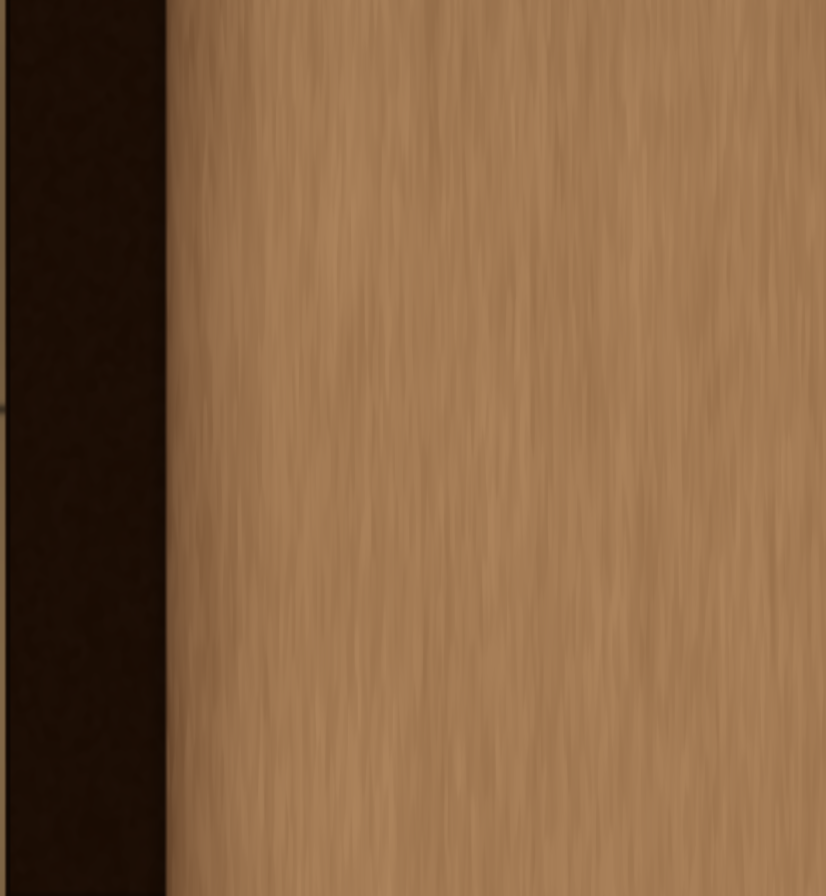
A WebGL 2 fragment shader for this texture:

```glsl
#version 300 es
precision highp float;

uniform vec2 u_resolution;
out vec4 outColor;

const vec3 WOOD = vec3(0.642, 0.482, 0.330);
const vec3 WOOD_SHADE = vec3(0.535, 0.385, 0.255);
const vec3 WOOD_EDGE = vec3(0.330, 0.215, 0.130);
const vec3 FRAME = vec3(0.108, 0.052, 0.017);
const vec3 GROOVE = vec3(0.060, 0.028, 0.010);
const vec3 SLIVER = vec3(0.500, 0.400, 0.275);

const float PANEL_X = 0.2010;
const float SLIVER_X = 0.0075;

float hash(vec2 p) {
    vec3 q = fract(p.xyx * vec3(0.1031, 0.1030, 0.0973));
    q += dot(q, q.yzx + 33.33);
    return fract((q.x + q.y) * q.z);
}

// Soft cellular noise: each cell's random tone, weighted by distance (-1 to 1).
float cellTone(vec2 p, float seed) {
    vec2 cell = floor(p);
    float total = 0.0;
    float weights = 0.0;
    for (int j = -1; j <= 1; j++) {
        for (int i = -1; i <= 1; i++) {
            vec2 id = cell + vec2(i, j);
            vec2 jitter = vec2(hash(id + seed), hash(id + seed + 17.3));
            vec2 d = id + jitter - p;
            float w = exp(-5.0 * dot(d, d));
            total += w * hash(id + seed + 41.7);
            weights += w;
        }
    }
    return 2.0 * total / weights - 1.0;
}

// Broad vertical tone changes that drift slightly along the grain.
float broadBands(vec2 uv) {
    float x = uv.x + 0.004 * sin(uv.y * 5.0 + uv.x * 9.0);
    return 0.45 * sin(x * 43.0 + 0.6)
         + 0.35 * sin(x * 91.0 + 2.1)
         + 0.20 * sin(x * 173.0 + uv.y * 1.5);
}

float grain(vec2 uv) {
    float fibres = cellTone(uv * vec2(240.0, 18.0), 3.0);
    float streaks = cellTone(uv * vec2(115.0, 4.0), 29.0);
    float patches = cellTone(uv * vec2(16.0, 5.0), 61.0);
    return 0.020 * fibres + 0.016 * streaks
         + 0.008 * patches + 0.008 * broadBands(uv);
}

vec3 woodPanel(vec2 uv) {
    float d = max(uv.x - PANEL_X, 0.0);
    vec3 color = mix(WOOD_SHADE, WOOD, smoothstep(0.0, 0.17, d));
    color = mix(color, WOOD_EDGE, 0.75 * exp(-d * 75.0));
    float light = 1.0 - 0.025 * smoothstep(0.75, 1.0, uv.y);
    return color * light + grain(uv) * vec3(1.0, 0.96, 0.85);
}

// Dark upright with a fine groove near its left side.
vec3 darkFrame(vec2 uv, float blur) {
    float groove = 1.0 - smoothstep(0.001, 0.002 + blur, abs(uv.x - 0.0105));
    vec3 color = FRAME + 0.006 * cellTone(uv * vec2(95.0, 80.0), 7.0);
    color *= 1.0 - 0.18 * smoothstep(0.175, PANEL_X, uv.x);
    color *= 1.0 - 0.25 * (1.0 - smoothstep(0.0, 0.008, uv.y));
    return mix(color, GROOVE, groove);
}

// Narrow light strip on the far left, with one small dark notch.
vec3 lightSliver(vec2 uv) {
    float notch = exp(-pow((uv.y - 0.543) / 0.006, 2.0));
    float tone = 0.94 + 0.07 * sin(uv.y * 5.5 + 0.4);
    return SLIVER * tone * (1.0 - 0.5 * notch);
}

void main() {
    vec2 uv = gl_FragCoord.xy / u_resolution;
    float blur = 1.0 / u_resolution.x;

    vec3 frame = darkFrame(uv, blur);
    float sliverEdge = smoothstep(SLIVER_X - 0.002 - blur, SLIVER_X + blur, uv.x);
    vec3 color = mix(lightSliver(uv), frame, sliverEdge);

    float panelEdge = smoothstep(PANEL_X - 0.002 - blur, PANEL_X + 0.002 + blur, uv.x);
    color = mix(color, woodPanel(uv), panelEdge);

    outColor = vec4(clamp(color, 0.0, 1.0), 1.0);
}
```
